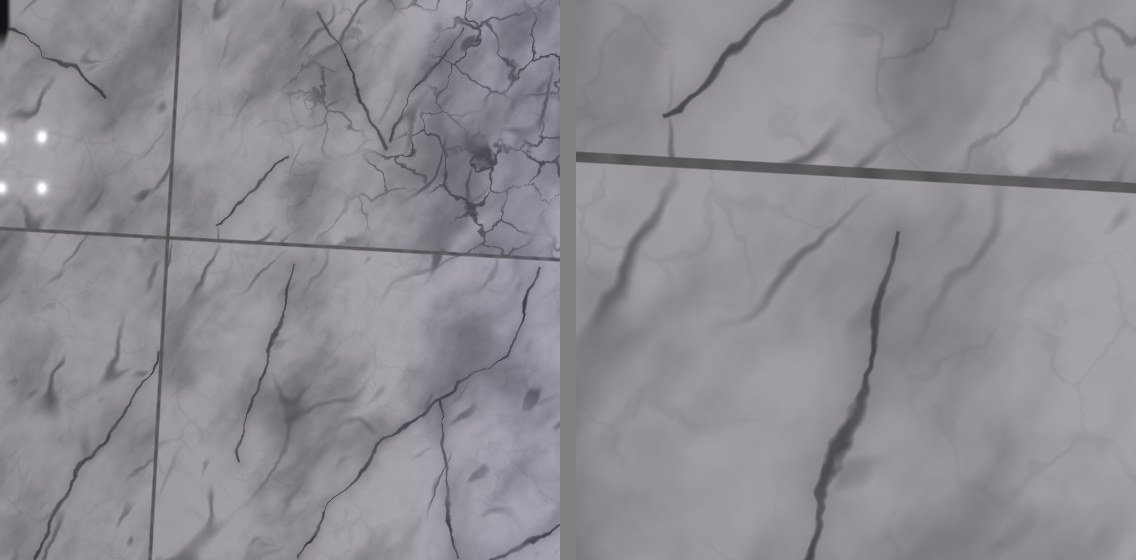
Left: the whole. Right: its middle third, enlarged.
Write a Shadertoy shader that draws this texture.

```glsl
// Four polished marble tiles meeting at a slightly skewed grout cross.
// Warped gradient noise gives clouds, flecks and streaks, cell borders give the
// fractured net, and a few long faults run over it; lamps glint at the left.

#define STONE vec3(0.635, 0.625, 0.643)
#define CLOUD vec3(0.430, 0.432, 0.448)
#define VEIN vec3(0.215, 0.220, 0.245)
#define GROUT vec3(0.330, 0.325, 0.335)
#define TILE_SIZE 0.75
#define GROUT_WIDTH 0.0062
#define CROSS vec2(0.268, 0.592)
#define SKEW vec2(0.055, 0.056)
#define GRAIN_DIR vec2(0.57, 0.82)
#define NET_SCALE 15.0
#define FAULT_WIDTH 0.0065

vec2 hash2(vec2 p) {
    vec3 q = fract(p.xyx * vec3(0.1031, 0.1030, 0.0973));
    q += dot(q, q.yzx + 33.33);
    return fract((q.xx + q.yz) * q.zy);
}

float corner(vec2 cell, vec2 f, vec2 o) {
    return dot(hash2(cell + o) * 2.0 - 1.0, f - o);
}

// Gradient noise, roughly -0.6 to 0.6
float noise(vec2 p) {
    vec2 c = floor(p), f = p - c;
    vec2 u = f * f * f * (f * (f * 6.0 - 15.0) + 10.0);
    float low = mix(corner(c, f, vec2(0, 0)), corner(c, f, vec2(1, 0)), u.x);
    float high = mix(corner(c, f, vec2(0, 1)), corner(c, f, vec2(1, 1)), u.x);
    return mix(low, high, u.y);
}

float fbm(vec2 p) {
    float sum = 0.0, amp = 1.0;
    for (int i = 0; i < 5; i++) {
        sum += amp * noise(p);
        p = mat2(1.6, 1.2, -1.2, 1.6) * p + 7.3;
        amp *= 0.5;
    }
    return sum;
}

vec2 warp(vec2 p) {
    return vec2(fbm(p), fbm(p + 31.7));
}

// Gap between the two nearest cell centres: zero on the cell borders
float cellBorder(vec2 p) {
    vec2 c = floor(p), nearest = vec2(9.0);
    for (int j = -1; j <= 1; j++)
    for (int i = -1; i <= 1; i++) {
        vec2 o = c + vec2(i, j);
        float d = length(o + hash2(o) - p);
        nearest = d < nearest.x ? vec2(d, nearest.x) : vec2(nearest.x, min(nearest.y, d));
    }
    return nearest.y - nearest.x;
}

// Long faults, each from xy to zw; they taper, wander and carry a soft halo
float faults(vec2 p) {
    const vec4 LINES[12] = vec4[12](
        vec4(0.05, 0.00, 0.29, 0.37), vec4(0.53, 0.00, 0.68, 0.21),
        vec4(0.68, 0.21, 0.78, 0.29), vec4(0.78, 0.29, 0.90, 0.37),
        vec4(0.90, 0.37, 0.97, 0.52), vec4(0.78, 0.29, 0.82, 0.00),
        vec4(0.42, 0.18, 0.53, 0.53), vec4(0.38, 0.60, 0.51, 0.72),
        vec4(0.57, 0.98, 0.69, 0.74), vec4(0.02, 0.95, 0.19, 0.82),
        vec4(0.70, 0.75, 0.82, 0.95), vec4(0.87, 0.00, 1.02, 0.06));
    vec2 q = p + 0.025 * warp(p * 9.0);
    float strength = 0.0;
    for (int i = 0; i < 12; i++) {
        vec2 a = LINES[i].xy, ab = LINES[i].zw - a;
        float t = clamp(dot(q - a, ab) / dot(ab, ab), 0.0, 1.0);
        float d = length(q - a - ab * t);
        float w = FAULT_WIDTH * clamp(0.65 + 1.5 * noise(p * 14.0 + float(i)), 0.25, 1.3);
        float core = (1.0 - smoothstep(0.15 * w, w, d)) * (0.75 + 0.5 * noise(p * 23.0));
        strength = max(strength, max(core, 0.22 * exp(-d / 0.012)));
    }
    return strength;
}

vec3 marble(vec2 uv, vec2 tile) {
    vec2 p = uv + 5.0 * hash2(tile + 17.0);
    vec2 bent = p + 0.035 * warp(p * 6.0);
    vec2 grain = vec2(dot(bent, GRAIN_DIR), dot(bent, vec2(GRAIN_DIR.y, -GRAIN_DIR.x)));

    // Fractured zone at the upper right, with a clean oval inside it
    float zone = smoothstep(0.48, 0.72, uv.x + 0.25 * noise(p * 6.0)) * step(1.0, tile.y + 1.0);
    zone *= smoothstep(0.6, 1.25, length((uv - vec2(0.70, 0.88)) / vec2(0.08, 0.13)));

    float clouds = smoothstep(-0.3, 0.75, fbm(grain * vec2(4.0, 8.0)) + 0.28 * zone);
    clouds += 0.16 * fbm(p * 32.0);

    // Streaks along the grain, broken up by a coarse mask
    float ridge = abs(noise(grain * vec2(4.5, 11.0) + 3.0));
    float streak = (1.0 - smoothstep(0.0, 0.045, ridge)) * smoothstep(-0.05, 0.35, noise(p * 8.0 + 9.0));
    float flecks = smoothstep(0.24, 0.52, noise(grain * vec2(15.0, 38.0)));
    flecks *= smoothstep(-0.2, 0.3, noise(p * 7.0 + 4.0));

    float border = cellBorder(bent * NET_SCALE + 0.5 * warp(p * 17.0));
    float netWidth = 0.13 + 0.18 * noise(p * 13.0);
    float net = 1.0 - smoothstep(0.0, max(netWidth, 0.03), border);
    net *= (0.08 + 0.72 * zone) * smoothstep(-0.3, 0.25, noise(p * 10.0 + 2.0));

    vec3 color = mix(STONE, CLOUD, clamp(clouds, 0.0, 1.0));
    float dark = max(max(0.55 * streak, 0.6 * flecks), max(net, faults(uv)));
    return mix(color, VEIN, clamp(dark, 0.0, 0.95));
}

void mainImage(out vec4 fragColor, in vec2 fragCoord) {
    vec2 uv = fragCoord / iResolution.xy;
    float px = 1.0 / min(iResolution.x, iResolution.y);

    // Skewed tile frame
    vec2 frame = (uv - CROSS + SKEW * vec2(-uv.y, uv.x)) / TILE_SIZE;
    vec3 color = marble(uv, floor(frame));
    vec2 gap = abs(fract(frame + 0.5) - 0.5) * TILE_SIZE;
    float edge = min(gap.x, gap.y), rim = 0.5 * GROUT_WIDTH;
    float joint = 1.0 - smoothstep(rim - px, rim + px, edge);
    color = mix(color, GROUT * (1.0 + 0.3 * noise(uv * 60.0)), 0.92 * joint);

    // Room light: dim at the left, lilac at the lower right
    color *= 0.95 + 0.07 * smoothstep(0.0, 0.8, uv.x);
    color *= mix(vec3(1.0), vec3(1.0, 0.995, 1.06), smoothstep(0.6, 1.0, uv.x));

    // Two by two lamp glints and the shaded corner
    for (int i = 0; i < 4; i++) {
        vec2 lamp = vec2(0.003, 0.664) + vec2(i & 1, i >> 1) * vec2(0.072, 0.091);
        float d = length((uv - lamp) * vec2(1.0, 0.85));
        color += 0.45 * exp(-d * d / 0.00009) + 0.06 * exp(-d / 0.03);
    }
    float shade = 1.0 - smoothstep(0.010, 0.022, uv.x + 0.25 * max(0.95 - uv.y, 0.0));
    color = mix(color, vec3(0.07), shade * smoothstep(0.90, 0.95, uv.y));
    fragColor = vec4(clamp(color, 0.0, 1.0), 1.0);
}
```
